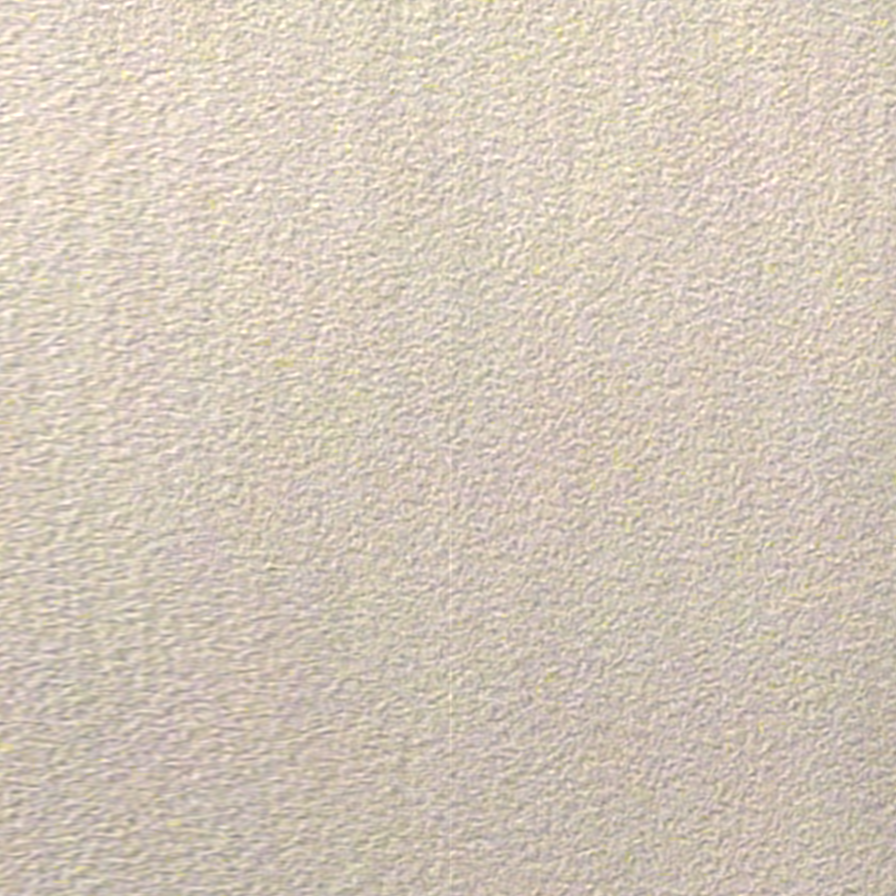
Write a WebGL 1 fragment shader that draws this texture.

```glsl
precision highp float;
// Pale champagne metallic paper: a soft vertical light falloff carries fine
// embossed grain, brushed sideways at lower left and rounder at upper right,
// with faint pastel iridescence, upright streaks and one thin seam.

uniform vec2 u_resolution;

const vec3 TOP_COLOR = vec3(0.872, 0.824, 0.765);
const vec3 BOTTOM_COLOR = vec3(0.784, 0.738, 0.690);
const vec3 YELLOW_LILAC = vec3(0.25, 0.30, -1.0);
const vec3 PINK_GREEN = vec3(0.60, -0.55, 0.30);
const vec3 SPECK_TINT = vec3(0.02, 0.03, -0.10);

const vec2 BRUSHED_FREQ = vec2(98.0, 225.0);  // grain cells per canvas
const vec2 ROUND_FREQ = vec2(172.0, 200.0);
const vec2 LIGHT_SHIFT = vec2(-0.50, 0.70);   // emboss offset, in cells
const float GRAIN_CONTRAST = 0.335;
const float GRAIN_TINT = 0.070;
const float BLOTCH_TINT = 0.022;
const float STREAK_FREQ = 110.0;
const float STREAK_CONTRAST = 0.045;
const float SEAM_X = 0.503;
const float SEAM_WIDTH = 0.0026;
const float SEAM_CONTRAST = 0.075;

float hash(vec2 p) {
  vec3 q = fract(vec3(p.xyx) * vec3(0.1031, 0.1030, 0.0973));
  q += dot(q, q.yzx + 33.33);
  return fract((q.x + q.y) * q.z);
}

// Smooth value noise, centred on zero.
float noise(vec2 p) {
  vec2 cell = floor(p);
  vec2 f = fract(p);
  f = f * f * (3.0 - 2.0 * f);
  float low = mix(hash(cell), hash(cell + vec2(1.0, 0.0)), f.x);
  float high = mix(hash(cell + vec2(0.0, 1.0)), hash(cell + 1.0), f.x);
  return mix(low, high, f.y) - 0.5;
}

// Difference of shifted heights: one side of each bump lit, the other shaded.
float emboss(vec2 p) {
  return noise(p) - noise(p + LIGHT_SHIFT);
}

// Two turned layers hide the lattice; the slight warp keeps grains uneven.
float grain(vec2 uv, vec2 freq, float seed) {
  vec2 p = uv * freq + seed;
  p += 0.5 * vec2(noise(p * 0.37 + 19.0), noise(p * 0.41 + 71.0));
  vec2 left = mat2(0.97, 0.24, -0.24, 0.97) * p;
  vec2 right = mat2(0.94, -0.34, 0.34, 0.94) * p;
  return 0.62 * emboss(left) + 0.46 * emboss(right * 1.25 + 37.0);
}

vec3 baseLight(vec2 uv) {
  vec3 color = mix(BOTTOM_COLOR, TOP_COLOR, smoothstep(0.02, 0.98, uv.y));
  vec2 fromGlow = uv - vec2(0.05, 0.80);
  color *= 1.0 + 0.03 * exp(-7.0 * dot(fromGlow, fromGlow));
  color *= 1.0 - 0.03 * smoothstep(0.90, 1.0, uv.x);
  return color * (1.0 + 0.02 * noise(uv * 6.0 + 5.0));
}

vec3 iridescence(vec2 uv) {
  float warmth = GRAIN_TINT * noise(uv * vec2(105.0, 150.0) + 211.0)
               + BLOTCH_TINT * noise(uv * 18.0 + 43.0);
  float blush = GRAIN_TINT * 0.6 * noise(uv * vec2(110.0, 145.0) + 307.0)
              + BLOTCH_TINT * noise(uv * 13.0 + 87.0);
  float speck = smoothstep(0.30, 0.48, noise(uv * vec2(80.0, 125.0) + 401.0));
  speck *= smoothstep(0.0, 0.3, noise(uv * 13.0 + 133.0));
  return warmth * YELLOW_LILAC + blush * PINK_GREEN + speck * SPECK_TINT;
}

// Upright streaks, strongest toward the top, and the bright central seam.
float verticalMarks(vec2 uv) {
  float streak = noise(vec2(uv.x * STREAK_FREQ, uv.y * 9.0) + 509.0);
  float seam = 1.0 - smoothstep(0.0, SEAM_WIDTH, abs(uv.x - SEAM_X));
  float seamFade = mix(1.0, 0.35, smoothstep(0.35, 0.85, uv.y));
  seamFade *= 0.8 + 0.8 * noise(vec2(3.0, uv.y * 45.0));
  return STREAK_CONTRAST * streak * mix(0.6, 1.3, uv.y)
       + SEAM_CONTRAST * seam * seamFade;
}

void main() {
  vec2 uv = gl_FragCoord.xy / u_resolution;

  // Blend the two grain directions while keeping their contrast constant.
  float roundness = smoothstep(-0.05, 0.65,
    uv.x + 0.35 * (uv.y - 0.5) + 0.3 * noise(uv * 7.0 + 61.0));
  vec2 weights = normalize(vec2(1.0 - roundness, roundness));
  float relief = weights.x * grain(uv, BRUSHED_FREQ, 11.0)
               + weights.y * grain(uv, ROUND_FREQ, 157.0);

  float shade = 1.0 + GRAIN_CONTRAST * relief + verticalMarks(uv);
  vec3 color = baseLight(uv) * shade + iridescence(uv);
  gl_FragColor = vec4(clamp(color, 0.0, 1.0), 1.0);
}
```
